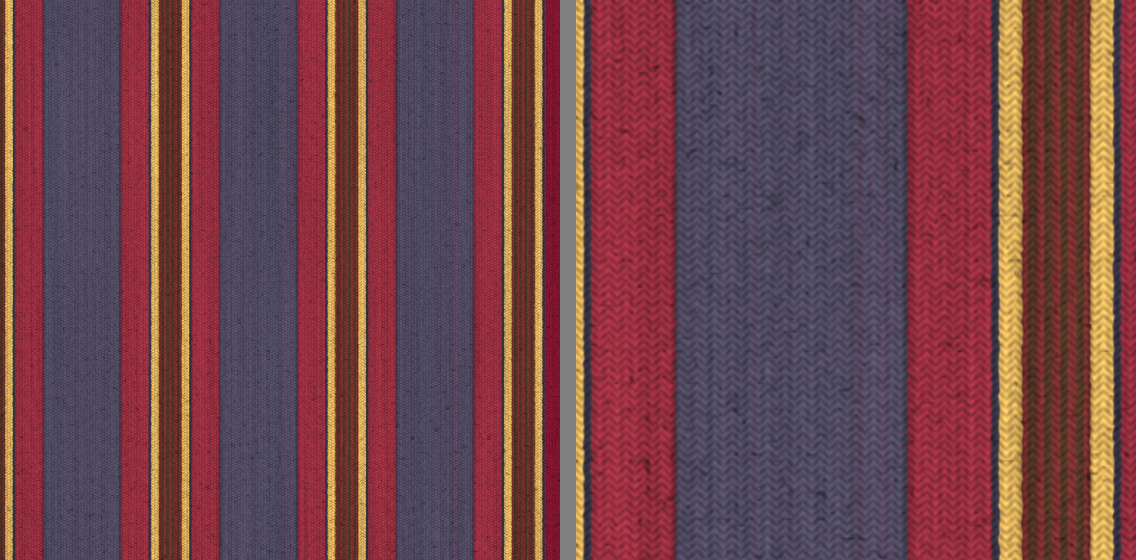
Left, the full canvas; right, a detail of the centre.
Reproduce this texture procedurally as a WebGL 2 fragment shader.

```glsl
#version 300 es
precision highp float;
// Woven upholstery stripes: wide slate and crimson bands, with gold cords
// around a ribbed brown core. Each band is a distance from the core's axis;
// a herringbone of fine threads, streaks and specks shades the cloth.

uniform vec2 u_resolution;
out vec4 fragColor;

float hash(vec2 p) {
  return fract(sin(dot(p, vec2(127.1, 311.7))) * 43758.5453);
}

float noise(vec2 p) {
  vec2 i = floor(p), f = fract(p);
  f = f * f * (3.0 - 2.0 * f);
  return mix(mix(hash(i), hash(i + vec2(1, 0)), f.x),
             mix(hash(i + vec2(0, 1)), hash(i + vec2(1, 1)), f.x), f.y);
}

// 1 inside the given half width, 0 outside, with a soft edge
float band(float d, float halfWidth, float soft) {
  return 1.0 - smoothstep(halfWidth - soft, halfWidth + soft, d);
}

// Colour of the yarn at offset x from the axis of the core
vec3 stripes(float x, float soft) {
  const vec3 slate = vec3(0.305, 0.285, 0.375);
  const vec3 crimson = vec3(0.585, 0.180, 0.245);
  const vec3 gold = vec3(0.85, 0.68, 0.35);
  const vec3 brown = vec3(0.31, 0.20, 0.14);
  const vec3 rust = vec3(0.47, 0.18, 0.18);
  float d = abs(x);
  float rib = smoothstep(-0.4, 0.5, cos(6.2832 * (x / 0.0095 + 0.5)));
  vec3 core = mix(brown, rust, 1.0 - rib);
  core = mix(brown, rust, smoothstep(0.3, 0.8, 0.5 + 0.5 * cos(6.2832 * x / 0.0095)));

  vec3 color = mix(slate, crimson, band(d, 0.0885, soft));
  color = mix(color, slate * 0.85, band(d, 0.0385, soft));
  color = mix(color, gold, band(d, 0.0340, soft));
  color = mix(color, core, band(d, 0.0203, soft));

  // Shaded seams where bands meet
  float seam = exp(-pow((d - 0.0885) / 0.0030, 2.0))
             + exp(-pow((d - 0.0365) / 0.0022, 2.0))
             + 0.7 * exp(-pow((d - 0.0203) / 0.0016, 2.0));
  return color * (1.0 - 0.22 * seam);
}

void main() {
  vec2 uv = gl_FragCoord.xy / u_resolution;
  float pixel = 1.0 / min(u_resolution.x, u_resolution.y);

  // Three-odd repeats across, edges slightly frayed by the yarn
  float fray = (noise(uv * vec2(90.0, 320.0)) - 0.5) * 0.0012;
  float x = mod(uv.x + fray - 0.304 + 0.1576, 0.3152) - 0.1576;
  vec3 color = stripes(x, max(0.0009, 0.7 * pixel));

  // Faint wine-coloured warp threads, mostly in the slate
  float thread = hash(vec2(floor(uv.x * 256.0), 3.0));
  float slateArea = smoothstep(0.088, 0.092, abs(x));
  float wine = smoothstep(0.65, 1.0, thread) * noise(vec2(uv.x * 12.0, 7.0));
  color = mix(color, vec3(0.40, 0.24, 0.32), 0.42 * wine * slateArea);

  // Crimson selvedge along the right side
  color = mix(color, vec3(0.47, 0.06, 0.17), 0.85 * smoothstep(0.971, 0.977, uv.x));

  // Herringbone: slanted stitches that reverse in every other column
  vec2 cell = uv * vec2(190.0, 200.0);
  float slant = abs(fract(cell.x * 0.5) - 0.5) * 2.0;
  float stitch = sin(6.2832 * (cell.y + slant * 0.9));
  float groove = cos(6.2832 * cell.x);
  float weave = 1.0 + 0.10 * stitch + 0.05 * groove;

  // Long streaks, yarn grain, dark specks and broad unevenness
  float streak = noise(vec2(uv.x * 230.0, uv.y * 2.5)) - 0.5;
  float grain = noise(uv * 360.0) - 0.5;
  float speck = smoothstep(0.78, 1.0, noise(uv * vec2(210.0, 260.0) + 17.0));
  float wear = noise(uv * vec2(9.0, 5.0)) - 0.5;
  float shade = weave + 0.13 * streak + 0.20 * grain - 0.25 * speck + 0.05 * wear;

  fragColor = vec4(clamp(color * shade, 0.0, 1.0), 1.0);
}
```
